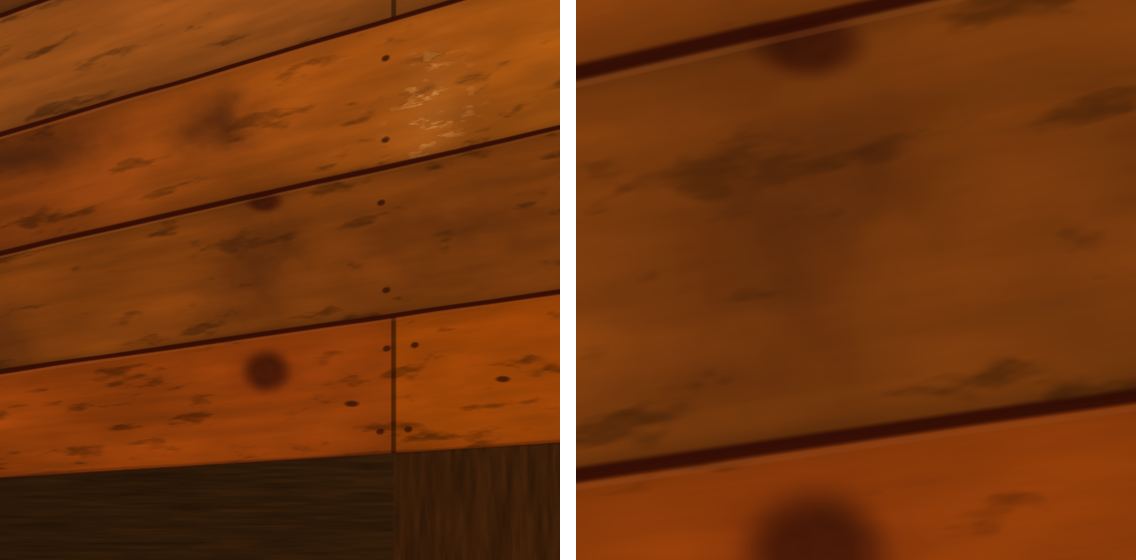
Left, the full canvas; right, a detail of the centre.
Give the GLSL for this texture, as a three.js fragment shader.

```glsl
varying vec2 vUv;

const vec3 SEAM_COLOR = vec3(0.19, 0.045, 0.015);
const vec3 KNOT_COLOR = vec3(0.25, 0.085, 0.025);
const vec3 STAIN_COLOR = vec3(0.27, 0.125, 0.045);
const vec3 GLARE_COLOR = vec3(0.82, 0.56, 0.29);
const float JOINT_X = 0.703;

float hash(vec2 p) {
  vec3 q = fract(vec3(p.xyx) * 0.1031);
  q += dot(q, q.yzx + 33.33);
  return fract((q.x + q.y) * q.z);
}

float noise(vec2 p) {
  vec2 i = floor(p), f = fract(p);
  f = f * f * (3.0 - 2.0 * f);
  return mix(mix(hash(i), hash(i + vec2(1.0, 0.0)), f.x),
             mix(hash(i + vec2(0.0, 1.0)), hash(i + 1.0), f.x), f.y);
}

float fbm(vec2 p) {
  float sum = 0.0, amp = 0.53;
  for (int i = 0; i < 4; i++) {
    sum += amp * noise(p);
    p = p * 2.03 + 7.1;
    amp *= 0.5;
  }
  return sum;
}

// Height of a board edge; the boards fan out to the right
float seamHeight(float k, float x) {
  float left = 0.124 + 0.212 * k + 0.023 * step(k, 0.5);
  float right = 0.21 + 0.281 * k - 0.012 * step(abs(k - 1.0), 0.5);
  return mix(left, right, x);
}

// Soft ellipse tilted along the boards, with a ragged outline
float smudge(vec2 p, vec2 center, vec2 radius, float ragged) {
  vec2 q = p - center;
  q.y -= 0.2 * q.x;
  q /= radius;
  q += ragged * (vec2(fbm(p * 16.0), fbm(p * 16.0 + 31.0)) - 0.5);
  return exp(-dot(q, q));
}

float spot(vec2 p, vec2 center, vec2 radius) {
  return 1.0 - smoothstep(0.45, 1.25, length((p - center) / radius));
}

vec3 boardColor(float row, float x) {
  vec3 c = mix(vec3(0.54, 0.225, 0.035), vec3(0.59, 0.255, 0.025), step(JOINT_X, x));
  c = mix(c, vec3(0.49, 0.235, 0.05), step(0.5, row));
  c = mix(c, mix(vec3(0.53, 0.235, 0.055), vec3(0.61, 0.31, 0.06), x), step(1.5, row));
  c = mix(c, vec3(0.57, 0.295, 0.09), step(2.5, row));
  return mix(c, vec3(0.40, 0.20, 0.07), step(3.5, row));
}

vec3 beamColor(vec2 p) {
  float rightPart = smoothstep(JOINT_X - 0.003, JOINT_X + 0.003, p.x);
  float across = fbm(vec2(p.x * 12.0, p.y * 170.0));
  float upright = fbm(vec2(p.x * 110.0, p.y * 14.0));
  float grain = mix(across, upright, rightPart) - 0.5;
  vec3 c = mix(vec3(0.185, 0.102, 0.032), vec3(0.215, 0.108, 0.03), rightPart);
  return c * (1.0 + 0.55 * grain) * mix(0.9, 1.05, p.x);
}

vec3 woodGrain(vec3 c, vec2 p, float row) {
  float broad = fbm(vec2(p.x * 4.0, p.y * 7.0) + row * 19.0) - 0.5;
  float streak = fbm(vec2(p.x * 7.0, p.y * 48.0) + row * 11.0) - 0.5;
  float fleck = smoothstep(0.62, 0.85, fbm(vec2(p.x * 14.0, p.y * 42.0) + row * 5.0));
  return c * (1.0 + 0.42 * broad + 0.24 * streak - 0.3 * fleck);
}

void main() {
  vec2 p = vUv;
  float row = -1.0, gap = 0.0, bevel = 0.0, shade = 0.0;
  for (int i = 0; i < 5; i++) {
    float k = float(i);
    float d = p.y - seamHeight(k, p.x) - 0.003 * (noise(vec2(p.x * 9.0, k * 7.0)) - 0.5);
    row += step(0.0, d);
    float width = 0.0032 + 0.0015 * noise(vec2(p.x * 6.0, k));
    float visible = k < 0.5 ? 0.3 : 1.0;
    gap = max(gap, visible * (1.0 - smoothstep(width * 0.5, width * 1.5, abs(d))));
    bevel = max(bevel, step(0.5, k) * spot(vec2(0.0, d), vec2(0.0, -0.007), vec2(0.0025)));
    shade = max(shade, visible * exp(-abs(d) * 75.0));
  }

  float low = seamHeight(row, p.x);
  float span = seamHeight(row + 1.0, p.x) - low;
  float along = (p.y - low) / span;
  vec3 color = boardColor(row, p.x);
  color = woodGrain(color, vec2(p.x, along * 0.25), row);

  // Smoky stains
  float stain = 0.0;
  if (row > 1.5 && row < 2.5) {
    stain = 0.75 * smudge(p, vec2(0.385, 0.775), vec2(0.065, 0.05), 1.4);
    stain = max(stain, 0.8 * smudge(p, vec2(0.03, 0.715), vec2(0.17, 0.04), 0.9));
  } else if (row > 0.5 && row < 1.5) {
    stain = 0.55 * smudge(p, vec2(0.45, 0.51), vec2(0.085, 0.1), 1.3);
    stain = max(stain, 0.38 * smudge(p, vec2(0.79, 0.58), vec2(0.15, 0.06), 1.2));
    stain = max(stain, 0.5 * smudge(p, vec2(0.0, 0.39), vec2(0.07, 0.08), 0.7));
  }
  color = mix(color, STAIN_COLOR, stain);

  // Knots with a reddish halo
  float lowKnot = step(row, 0.5);
  float edgeKnot = step(abs(row - 1.0), 0.5);
  float halo = lowKnot * smudge(p, vec2(0.48, 0.335), vec2(0.07, 0.05), 0.8);
  color = mix(color, KNOT_COLOR * 1.5, 0.45 * halo);
  float core = lowKnot * spot(p, vec2(0.476, 0.337), vec2(0.043, 0.038));
  core = max(core, edgeKnot * spot(p, vec2(0.471, 0.64), vec2(0.034, 0.02)));
  color = mix(color, KNOT_COLOR * (0.85 + 0.3 * fbm(p * 45.0)), 0.88 * core);

  // Nail pairs, doubled across the butt joint
  float nail = 0.0;
  for (int i = 0; i < 4; i++) {
    float upper = mod(float(i), 2.0), beyond = floor(float(i) * 0.5);
    vec2 jitter = 0.012 * (vec2(hash(vec2(row, upper)), hash(vec2(upper + 5.0, row))) - 0.5);
    vec2 at = vec2(0.685 + 0.05 * beyond, low + span * mix(0.18, 0.75, upper)) + jitter;
    nail = max(nail, (beyond < 0.5 ? 1.0 : lowKnot) * spot(p, at, vec2(0.008, 0.006)));
  }
  nail = max(nail, lowKnot * spot(p, vec2(0.628, 0.279), vec2(0.014, 0.006)));
  nail = max(nail, lowKnot * spot(p, vec2(0.898, 0.323), vec2(0.014, 0.006)));
  color = mix(color, KNOT_COLOR * 0.8, 0.8 * nail * step(row, 2.5));

  // Broken glare on the varnish
  float glare = step(abs(row - 2.0), 0.5) * smudge(p, vec2(0.775, 0.81), vec2(0.06, 0.1), 0.5);
  float glint = smoothstep(0.55, 0.8, fbm(vec2(p.x * 38.0, (p.y - 0.2 * p.x) * 95.0)));
  color = mix(color, GLARE_COLOR, glare * (0.16 + 0.7 * glint));

  // Butt joints, bevels and gaps
  float jointRow = max(lowKnot, step(abs(row - 3.0), 0.5));
  color *= 1.0 - 0.45 * jointRow * spot(p, vec2(JOINT_X, p.y), vec2(0.005));
  color *= 1.0 - 0.25 * shade;
  color = mix(color, vec3(0.6, 0.31, 0.14), 0.4 * bevel * (1.0 - 0.6 * p.x));
  float beam = 1.0 - smoothstep(-0.002, 0.002, p.y - seamHeight(0.0, p.x));
  color = mix(color, beamColor(p), beam);
  color = mix(color, SEAM_COLOR, 0.92 * gap);
  gl_FragColor = vec4(color, 1.0);
}
```
